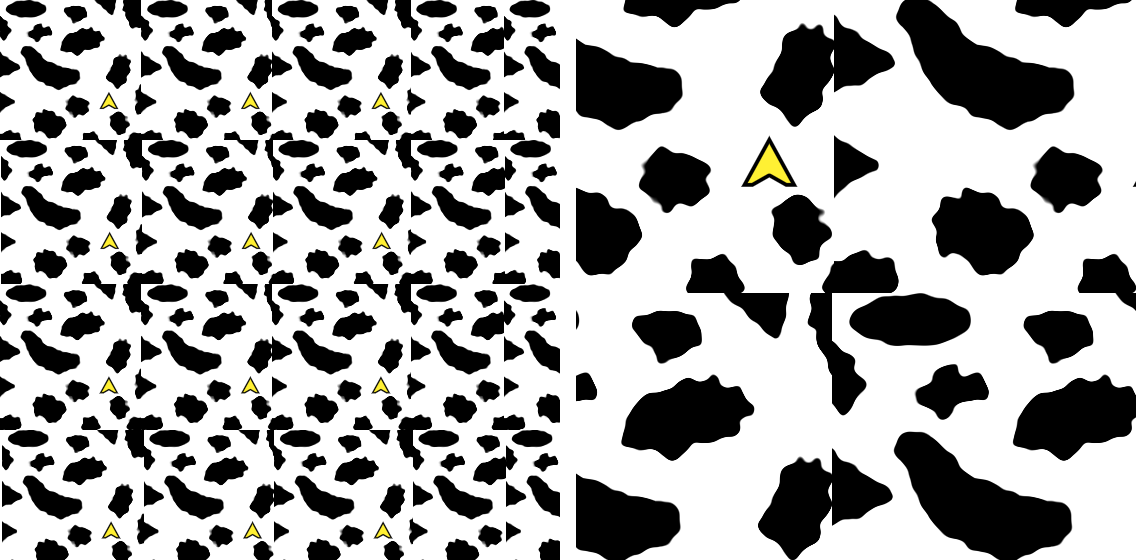
Left, the full canvas; right, a detail of the centre.
Reproduce this pattern procedurally as a Shadertoy shader.

```glsl
// Black cow-hide patches on white, stamped as tiles that overlap and crop unevenly.
// Each tile is a union of noisy ellipses, triangles and a tapered bent band,
// plus one small outlined yellow arrowhead.

const float TILE = 0.2526; // tile width as a share of the canvas

vec2 hashGradient(vec2 cell) {
    float angle = 6.2832 * fract(sin(dot(cell, vec2(127.1, 311.7))) * 43758.5);
    return vec2(cos(angle), sin(angle));
}

float gradientNoise(vec2 p) {
    vec2 i = floor(p), f = fract(p);
    vec2 u = f * f * f * (f * (f * 6.0 - 15.0) + 10.0);
    vec2 e = vec2(0.0, 1.0);
    float a = dot(hashGradient(i), f);
    float b = dot(hashGradient(i + e.yx), f - e.yx);
    float c = dot(hashGradient(i + e.xy), f - e.xy);
    float d = dot(hashGradient(i + e.yy), f - e.yy);
    return mix(mix(a, b, u.x), mix(c, d, u.x), u.y);
}

float ellipseDist(vec2 p, vec2 radii, float angle) {
    float c = cos(angle), s = sin(angle);
    vec2 q = vec2(c * p.x + s * p.y, c * p.y - s * p.x);
    float k = length(q / radii);
    return (k + 1e-5) * (k - 1.0) / (length(q / (radii * radii)) + 1e-4);
}

float triangleDist(vec2 p, vec2 a, vec2 b, vec2 c) {
    vec2 corner[3] = vec2[3](a, b, c);
    float nearest = 1e3, inside = 1e3;
    float turn = sign((b.x - a.x) * (c.y - a.y) - (b.y - a.y) * (c.x - a.x));
    for (int i = 0; i < 3; i++) {
        vec2 edge = corner[(i + 1) % 3] - corner[i], v = p - corner[i];
        nearest = min(nearest, length(v - edge * clamp(dot(v, edge) / dot(edge, edge), 0.0, 1.0)));
        inside = min(inside, turn * (edge.x * v.y - edge.y * v.x));
    }
    return inside > 0.0 ? -nearest : nearest;
}

// Tapered segment; xy is the end point, z its radius
float taperDist(vec2 p, vec3 a, vec3 b) {
    vec2 axis = b.xy - a.xy;
    float h = clamp(dot(p - a.xy, axis) / dot(axis, axis), 0.0, 1.0);
    return length(p - a.xy - axis * h) - mix(a.z, b.z, h);
}

float hideDist(vec2 p) {
    vec2 centre[14] = vec2[14](
        vec2(0.186, 0.062), vec2(0.536, 0.093), vec2(0.278, 0.232), vec2(0.577, 0.293),
        vec2(0.840, 0.500), vec2(0.546, 0.745), vec2(0.345, 0.878), vec2(0.840, 0.868),
        vec2(0.643, 0.992), vec2(0.060, 0.985), vec2(0.965, 0.985), vec2(0.965, 0.060),
        vec2(0.018, 0.190), vec2(0.992, 0.710));
    vec2 radii[14] = vec2[14](
        vec2(0.142, 0.060), vec2(0.077, 0.057), vec2(0.086, 0.050), vec2(0.152, 0.083),
        vec2(0.075, 0.118), vec2(0.080, 0.072), vec2(0.115, 0.086), vec2(0.064, 0.084),
        vec2(0.066, 0.064), vec2(0.102, 0.055), vec2(0.072, 0.055), vec2(0.085, 0.140),
        vec2(0.042, 0.086), vec2(0.036, 0.100));
    float tilt[14] = float[14](0.0, 0.1, -0.15, -0.25, 0.35, -0.3, 0.3, 0.0,
                               0.0, 0.0, -0.2, -0.1, -0.35, 0.1);
    float d = 1e3;
    for (int i = 0; i < 14; i++) {
        // Wide, flat spots keep a smoother rim
        float rough = i == 0 ? 0.010 : 0.034;
        d = min(d, ellipseDist(p - centre[i], radii[i], tilt[i]) + rough * gradientNoise(p * 21.0));
    }

    // Long bent band
    vec3 bend[4] = vec3[4](vec3(0.196, 0.366, 0.045), vec3(0.300, 0.500, 0.076),
                           vec3(0.412, 0.550, 0.080), vec3(0.512, 0.540, 0.055));
    float band = 1e3;
    for (int i = 0; i < 3; i++) band = min(band, taperDist(p, bend[i], bend[i + 1]));

    // Wedges cut off by the tile edges
    float wedge = triangleDist(p, vec2(-0.02, 0.37), vec2(0.135, 0.48), vec2(-0.02, 0.545));
    wedge = min(wedge, triangleDist(p, vec2(-0.02, 0.65), vec2(0.09, 0.72), vec2(-0.02, 0.79)));
    wedge = min(wedge, triangleDist(p, vec2(0.68, -0.01), vec2(0.81, -0.01), vec2(0.79, 0.10)));
    return min(d, min(band, wedge - 0.012) + 0.013 * gradientNoise(p * 23.0));
}

float arrowheadDist(vec2 p) {
    float body = triangleDist(p, vec2(0.770, 0.650), vec2(0.704, 0.770), vec2(0.836, 0.770));
    float notch = triangleDist(p, vec2(0.710, 0.782), vec2(0.830, 0.782), vec2(0.770, 0.748));
    return max(body, -notch);
}

void mainImage(out vec4 fragColor, in vec2 fragCoord) {
    vec2 uv = fragCoord / iResolution.xy;
    uv.y = 1.0 - uv.y; // tiles are laid from the top down

    // Uneven tile starts; later tiles cover the earlier ones
    float rowStart[4] = float[4](0.0, 0.250, 0.508, 0.767);
    float columnStart[5] = float[5](0.0, 0.2526, 0.4857, 0.7331, 0.8997);
    vec2 corner = vec2(0.0);
    float shift = 0.0;
    for (int i = 0; i < 4; i++)
        if (uv.y >= rowStart[i]) { corner.y = rowStart[i]; shift = 0.0013 * float(i * (i % 2)); }
    for (int i = 0; i < 5; i++)
        if (uv.x >= columnStart[i] + shift) corner.x = columnStart[i];
    vec2 p = (uv - corner - vec2(shift, 0.0)) / TILE;

    float soft = 0.75 / (iResolution.y * TILE);
    float hide = p.x < 0.0 ? 1.0 : hideDist(p);
    float arrow = arrowheadDist(p);
    vec3 color = vec3(smoothstep(-soft, soft, min(hide, arrow)));
    color = mix(color, vec3(1.0, 0.94, 0.2), 1.0 - smoothstep(-soft, soft, arrow + 0.009));
    fragColor = vec4(color, 1.0);
}
```
